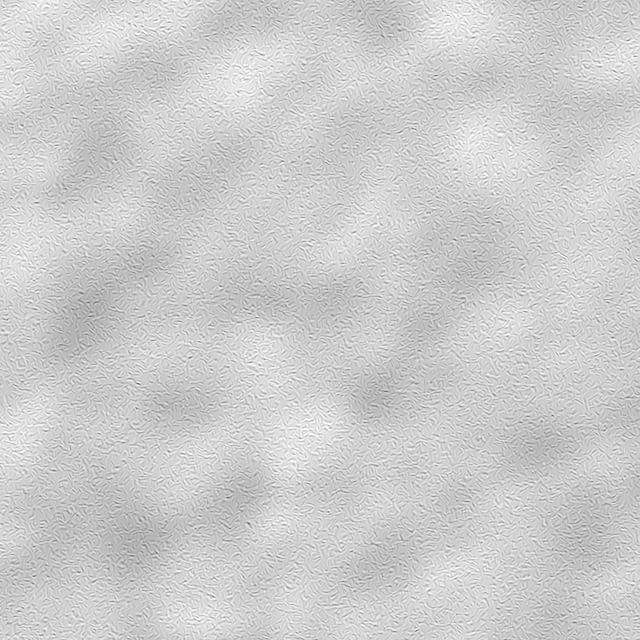
Write a Shadertoy shader that draws this texture.

```glsl
const float TAU = 6.2831853;
const float PAPER_GREY = 0.806;
const float CLOUD_CONTRAST = 0.08;
const float RELIEF_CONTRAST = 0.054;
const float CELLS_PER_CANVAS = 150.0;

vec4 hash4(vec2 cell) {
    vec4 h = fract(cell.xyxy * vec4(0.1031, 0.1030, 0.0973, 0.1099));
    h += dot(h, h.wzxy + 33.33);
    return fract((h.xxyz + h.yzzw) * h.zywx);
}

vec2 rotate(vec2 p, float angle) {
    float c = cos(angle), s = sin(angle);
    return vec2(c * p.x + s * p.y, c * p.y - s * p.x);
}

// Soft round spots of random weight, one per cell
float spotNoise(vec2 p) {
    vec2 base = floor(p);
    float sum = 0.0;
    for (int y = -1; y <= 1; y++)
    for (int x = -1; x <= 1; x++) {
        vec2 cell = base + vec2(x, y);
        vec4 h = hash4(cell + 71.0);
        vec2 d = p - cell - h.xy;
        float f = max(0.0, 1.0 - dot(d, d));
        sum += (2.0 * h.z - 1.0) * f * f * f;
    }
    return sum;
}

// Lit slope of overlapping wave patches, each cell with its own heading
float wrinkleSlope(vec2 p, vec2 light, float minWave, float maxWave) {
    vec2 base = floor(p);
    float slope = 0.0;
    for (int y = -1; y <= 1; y++)
    for (int x = -1; x <= 1; x++) {
        vec2 cell = base + vec2(x, y);
        vec4 h = hash4(cell + 13.0);
        vec2 d = p - cell - h.xy;
        float f = max(0.0, 1.0 - dot(d, d));
        vec2 heading = rotate(vec2(1.0, 0.0), TAU * h.z);
        float wave = mix(minWave, maxWave, fract(7.0 * h.z + 5.0 * h.w));
        float ripple = sin(wave * dot(heading, d) + TAU * h.w);
        slope += f * f * ripple * dot(heading, light);
    }
    return slope;
}

// Broad diagonal mottling in two layers
float clouds(vec2 uv) {
    vec2 p = rotate(uv, 0.6) * vec2(7.5, 11.0);
    return spotNoise(p + 37.0) + 0.45 * spotNoise(p * 1.9 + 90.0);
}

void mainImage(out vec4 fragColor, in vec2 fragCoord) {
    vec2 uv = fragCoord / iResolution.y;
    vec2 light = normalize(vec2(0.3, 1.0));

    // Gentle bending curls the wrinkles
    vec2 p = rotate(uv, 0.12) * CELLS_PER_CANVAS;
    p += 0.25 * sin(p.yx * 0.83 + 1.7 * sin(p * 0.19));
    float slope = 2.5 * wrinkleSlope(p + 200.0, light, 5.5, 8.5);

    // Shadows run slightly deeper than highlights
    float relief = slope - 0.08 * (slope * slope - 1.0);
    float grey = PAPER_GREY + CLOUD_CONTRAST * clouds(uv) + RELIEF_CONTRAST * relief;
    fragColor = vec4(vec3(clamp(grey, 0.0, 1.0)), 1.0);
}
```
